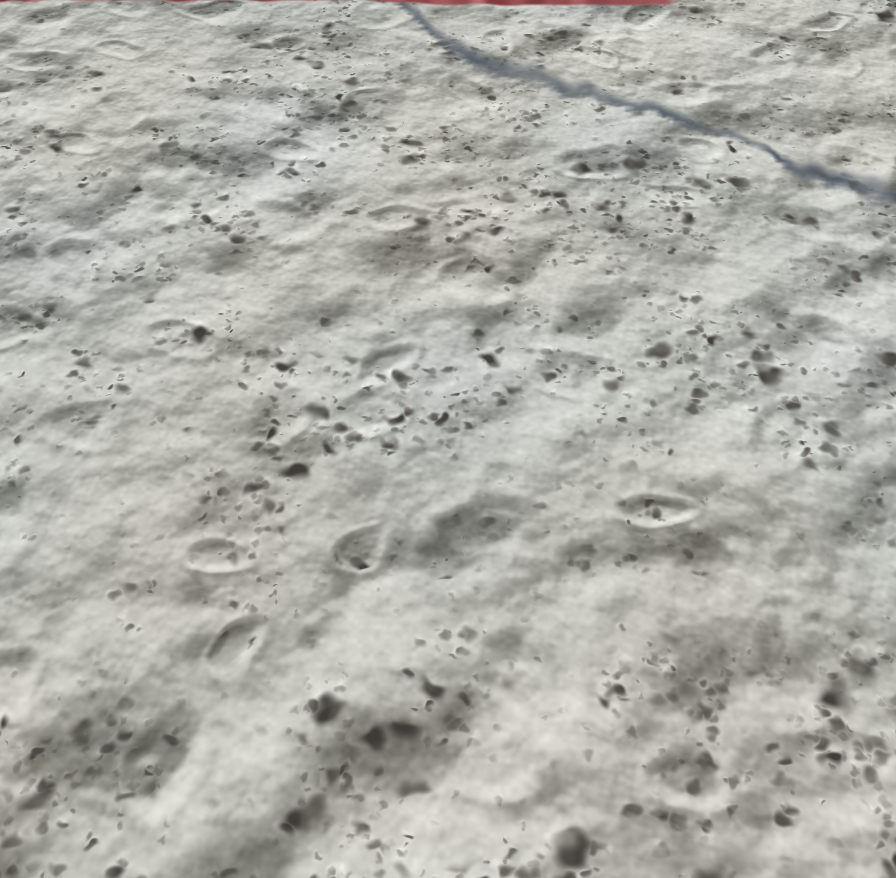
Give the GLSL for this texture, as a Shadertoy shader.

```glsl
float hash(vec2 p) {
    vec3 q = fract(vec3(p.xyx) * 0.1031);
    q += dot(q, q.yzx + 33.33);
    return fract((q.x + q.y) * q.z);
}

vec2 hash2(vec2 p) {
    return vec2(hash(p), hash(p + 47.3));
}

float noise(vec2 p) {
    vec2 i = floor(p), f = fract(p);
    f = f * f * f * (f * (f * 6.0 - 15.0) + 10.0);
    return mix(mix(hash(i), hash(i + vec2(1, 0)), f.x),
               mix(hash(i + vec2(0, 1)), hash(i + vec2(1, 1)), f.x), f.y);
}

mat2 rotate(float a) {
    return mat2(cos(a), sin(a), -sin(a), cos(a));
}

// Trodden hollows with raised rims
float footprints(vec2 p) {
    vec2 cell = floor(p);
    float h = 0.0;
    for (int y = -1; y <= 1; y++)
    for (int x = -1; x <= 1; x++) {
        vec2 id = cell + vec2(x, y);
        if (hash(id + 9.1) > 0.7) continue;
        vec2 q = rotate(hash(id + 3.7) * 3.0) * (p - id - 0.2 - 0.6 * hash2(id));
        float d = length(q * vec2(1.0, 0.68)) / mix(0.16, 0.34, hash(id + 5.5));
        float rim = (d - 1.1) / 0.2;
        h += 0.045 * exp(-rim * rim) - 0.14 * (1.0 - smoothstep(0.45, 1.05, d));
    }
    return h;
}

// Height of the sand: dunes, lumps and footprints
float sandHeight(vec2 p) {
    vec2 warp = 0.035 * vec2(noise(p * 16.0), noise(p * 16.0 + 31.0));
    float h = footprints((p + warp) * 7.0) / 7.0;
    float freq = 8.5, weight = 0.95;
    for (int i = 0; i < 5; i++) {
        h += weight * noise(p * freq) / freq;
        p = rotate(0.6) * p + 4.3;
        freq *= 2.1;
        weight *= 0.82;
    }
    return h;
}

// Clods: x is the dark body, y the sunlit cap
vec2 clods(vec2 p, float density) {
    p += 0.4 * vec2(noise(p * 2.3), noise(p * 2.3 + 17.0));
    vec2 cell = floor(p), result = vec2(0);
    for (int y = -1; y <= 1; y++)
    for (int x = -1; x <= 1; x++) {
        vec2 id = cell + vec2(x, y);
        float present = smoothstep(0.0, 0.15, density - hash(id + 2.9));
        vec2 q = rotate(hash(id + 8.3) * 1.6 - 0.8) * (p - id - hash2(id));
        float r = mix(0.2, 0.52, hash(id + 6.1));
        float body = 1.0 - smoothstep(0.3, 1.15, length(q * vec2(1.0, mix(0.8, 1.5, hash(id + 4.4)))) / r);
        float cap = 1.0 - smoothstep(0.2, 1.0, length(q - r * vec2(-0.3, 0.95)) / r);
        result = max(result, present * vec2(body, cap));
    }
    return result;
}

void mainImage(out vec4 fragColor, in vec2 fragCoord) {
    vec2 uv = fragCoord / iResolution.xy;

    // Receding ground plane
    vec2 ground = 1.4 * vec2(uv.x - 0.5, 1.9) / (1.9 - uv.y) + 7.0;
    vec2 toSun = normalize(vec2(-0.4, 1.0));

    // Slope lighting and short cast shadows
    float e = 0.0032;
    float h = sandHeight(ground);
    float lit = (sandHeight(ground - e * toSun) - sandHeight(ground + e * toSun)) / (2.0 * e);
    lit /= 1.0 + 0.35 * abs(lit);
    float blocked = 0.0;
    for (int i = 1; i <= 5; i++) {
        float reach = 0.009 * float(i);
        blocked = max(blocked, sandHeight(ground + reach * toSun) - h - 0.6 * reach);
    }
    float shadow = smoothstep(0.0, 0.02, blocked);
    float tone = 0.738 + lit * (lit > 0.0 ? 0.105 : 0.165) - 0.09 * shadow;
    tone += 0.04 * (noise(ground * 3.0) - 0.5);
    tone += 0.05 * (noise(ground * 100.0) - 0.5) + 0.045 * (noise(ground * 190.0) - 0.5);

    // Crumbled clods gather in patches and in shaded hollows
    float patches = smoothstep(0.45, 0.75, noise(ground * 10.0 + 20.0) * 0.65 + noise(ground * 26.0) * 0.35);
    vec2 tiny = clods(ground * vec2(85, 75) + 30.0, 0.10 + 0.3 * patches + 0.15 * shadow);
    vec2 fine = clods(ground * vec2(48, 46), 0.07 + 0.4 * patches + 0.25 * shadow);
    vec2 coarse = clods(ground * vec2(26, 25) + 60.0, 0.03 + 0.33 * patches + 0.17 * shadow);
    float crumbs = noise(ground * vec2(75, 55)) - noise((ground + 0.006 * toSun) * vec2(75, 55));
    tone += 0.12 * patches * crumbs - 0.02 * patches;
    tone += 0.05 * max(tiny.y, max(fine.y, coarse.y));
    float dark = max(0.45 * tiny.x, max(0.75 * fine.x, coarse.x));
    dark *= mix(0.4, 1.1, noise(ground * 60.0));

    // Warm and cool sand
    float warmth = noise(ground * 4.0 + 11.0) - 0.5 + 0.4 * (0.5 - uv.y);
    vec3 color = vec3(tone, tone + 0.003, tone - 0.024) + vec3(0.024, 0.0, -0.026) * warmth;
    color = mix(color, vec3(0.23, 0.22, 0.2), clamp(dark, 0.0, 0.95));

    // Wavering bluish shadow of a line
    float lineY = 0.955 - 0.378 * (uv.x - 0.5) + 0.03 * smoothstep(0.5, 0.42, uv.x)
                + 0.022 * (noise(vec2(uv.x * 16.0, 3.0)) - 0.5)
                + 0.010 * (noise(vec2(uv.x * 55.0, 8.0)) - 0.5) + 0.004 * lit;
    float width = mix(0.004, 0.010, noise(vec2(uv.x * 14.0, 5.0)));
    float band = 1.0 - smoothstep(0.0, 2.0 * width, abs(uv.y - lineY));
    color = mix(color, vec3(0.33, 0.36, 0.4), band * mix(0.55, 1.0, noise(uv * 45.0)));

    // Red edging along the top
    float edge = 0.998 - 0.005 * smoothstep(0.42, 0.5, uv.x) + 0.003 * noise(uv.xx * 30.0);
    float red = smoothstep(edge - 0.002, edge + 0.002, uv.y) * smoothstep(0.76, 0.74, uv.x);
    color = mix(color, mix(vec3(0.42, 0.17, 0.18), vec3(0.72, 0.42, 0.43), noise(uv.xx * 45.0)), red);

    fragColor = vec4(color, 1.0);
}
```
